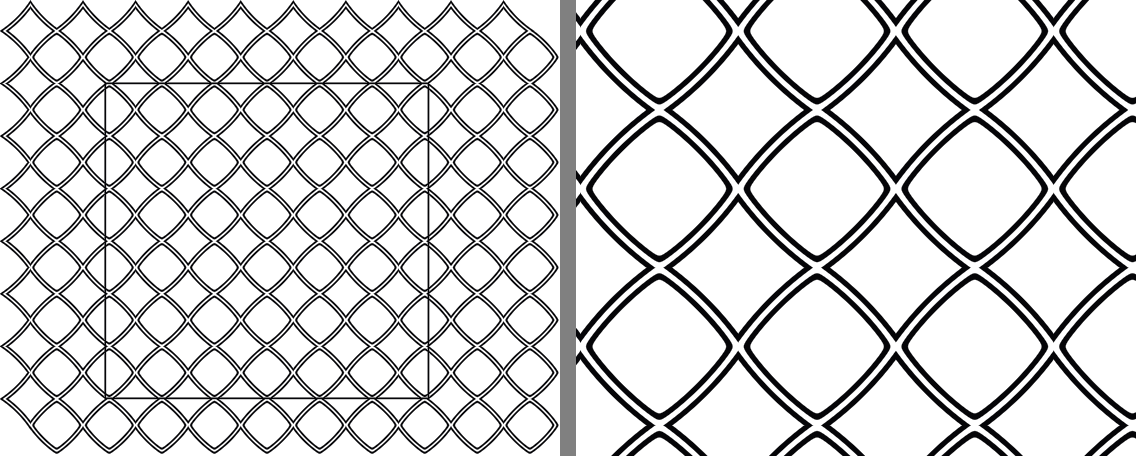
Left, the full canvas; right, a detail of the centre.
Reproduce this pattern procedurally as a Shadertoy shader.

```glsl
// Wire mesh of alternating convex and concave diamonds in double black line,
// with a thin rectangular frame on top. Every cell side is a circular arc; the
// signed distance to the union of cells gives the inner and outer outlines.

const vec2  SHEET      = vec2(768.0, 624.0);  // design space, y pointing down
const vec2  COUNT      = vec2(10.0, 8.0);     // cells of each kind, across and down
const float PITCH      = 72.1;                // spacing of equal cells
const vec2  FIRST_CONVEX = vec2(77.8, 77.8);  // centre of the top left convex cell
const float BULGE      = 2.2;                 // rise of each arc above its chord
const float HALF_GAP   = 2.3;                 // arc to the centre of either line
const float LINE_WIDTH = 2.4;
const float CORNER     = 1.6;                 // softening of the convex corners
const vec2  FRAME_MIN  = vec2(144.4, 113.6);
const vec2  FRAME_MAX  = vec2(587.6, 545.6);
const vec3  INK        = vec3(0.02, 0.02, 0.03);
const vec3  PAPER      = vec3(1.0);

// Arc shared by a convex and a concave cell
const float HALF_PITCH = 0.5 * PITCH;
const float HALF_CHORD = HALF_PITCH * 0.70711;
const float ARC_RADIUS = (HALF_CHORD * HALF_CHORD + BULGE * BULGE) / (2.0 * BULGE);
const float ARC_OFFSET = (ARC_RADIUS - HALF_CHORD - BULGE) * 0.70711;

// Position relative to the nearest existing cell of a finite lattice
vec2 toNearestCell(vec2 p, vec2 first) {
    vec2 id = clamp(round((p - first) / PITCH), vec2(0.0), COUNT - 1.0);
    return p - first - id * PITCH;
}

// Cell with sides bowed outwards and softened corners
float convexCell(vec2 q) {
    vec2 folded = sqrt(q * q + CORNER * CORNER);
    return length(folded + ARC_OFFSET) - ARC_RADIUS;
}

// Cell with sides bowed inwards and sharp tips
float concaveCell(vec2 q) {
    return ARC_RADIUS - length(abs(q) - HALF_PITCH - ARC_OFFSET);
}

// Unsigned distance to the edge of a rectangle
float rectangleEdge(vec2 p, vec2 lo, vec2 hi) {
    vec2 d = abs(p - 0.5 * (lo + hi)) - 0.5 * (hi - lo);
    return abs(length(max(d, 0.0)) + min(max(d.x, d.y), 0.0));
}

void mainImage(out vec4 fragColor, in vec2 fragCoord) {
    // Fit the sheet to the canvas, centred
    float pixel = max(SHEET.x / iResolution.x, SHEET.y / iResolution.y);
    vec2 p = (fragCoord - 0.5 * iResolution.xy) * pixel;
    p = vec2(p.x, -p.y) + 0.5 * SHEET;

    // Union of both cell lattices, outlined on each side of its arcs
    float convex = convexCell(toNearestCell(p, FIRST_CONVEX));
    float concave = concaveCell(toNearestCell(p, FIRST_CONVEX - HALF_PITCH));
    float mesh = abs(abs(min(convex, concave)) - HALF_GAP);

    // Mesh lines and frame share one stroke
    float stroke = min(mesh, rectangleEdge(p, FRAME_MIN, FRAME_MAX)) - 0.5 * LINE_WIDTH;
    float ink = clamp(0.5 - stroke / pixel, 0.0, 1.0);
    fragColor = vec4(mix(PAPER, INK, ink), 1.0);
}
```
